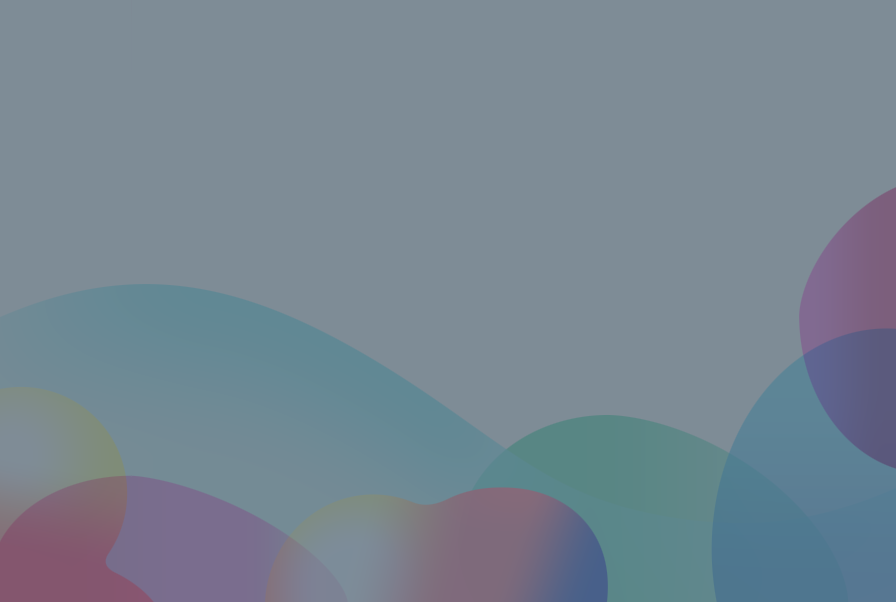
This background is drawn by a Shadertoy shader. Its source:

```glsl
// Muted grey backdrop with translucent waves and soft gradient blobs along the lower edge.

// Superellipse field: negative inside, zero on the outline.
float egg(vec2 d, vec2 radius, float power) {
    vec2 q = pow(abs(d / radius), vec2(power));
    return q.x + q.y - 1.0;
}

// Smooth union of two fields.
float blend(float a, float b, float k) {
    float h = max(k - abs(a - b), 0.0) / k;
    return min(a, b) - 0.25 * k * h * h;
}

// Antialiased coverage of a field.
float cover(float f) {
    return clamp(0.5 - f / max(fwidth(f), 1e-5), 0.0, 1.0);
}

// Hill with a round left flank and a long, straighter right flank.
float hill(vec2 d, vec2 left, float lift, vec2 right, float power) {
    float roundSide = egg(d - vec2(0.0, lift), left, 2.0);
    float longSide = egg(d, right, power);
    return d.x < 0.0 ? roundSide : longSide;
}

void mainImage(out vec4 fragColor, in vec2 fragCoord) {
    // Canvas spans 7.68 by 5.15 units.
    vec2 p = fragCoord / iResolution.xy * vec2(7.68, 5.15);
    vec3 color = vec3(0.495, 0.549, 0.588);

    // Green hill
    float green = hill(p - vec2(5.21, 0.0), vec2(1.28, 1.1), 0.5, vec2(2.06, 1.6), 1.68);
    vec3 greenTone = mix(vec3(0.31, 0.52, 0.50), vec3(0.38, 0.53, 0.54), smoothstep(5.0, 6.8, p.x));
    color = mix(color, greenTone, 0.8 * cover(green));

    // Long teal wave, strongest along its crest
    float crest = 1.70 + 1.02 * cos((p.x - 1.25) * 0.61) - 0.1 * exp(-1.2 * pow(p.x - 4.8, 2.0));
    float depth = crest - p.y;
    float strength = mix(0.85, 0.3, smoothstep(0.0, 1.5, depth)) * smoothstep(-1.5, 1.8, p.x);
    strength *= mix(1.0, 0.45, smoothstep(3.6, 5.2, p.x));
    color = mix(color, vec3(0.36, 0.53, 0.58), strength * cover(-depth));

    // Blue disc on the right
    float disc = egg(p - vec2(7.6, 0.45), vec2(1.5, 1.89), 2.0);
    vec3 discTone = mix(vec3(0.25, 0.41, 0.56), vec3(0.27, 0.50, 0.59), smoothstep(0.0, 1.9, p.y));
    color = mix(color, discTone, 0.58 * cover(disc));

    // Purple tint at the right edge
    vec2 d = p - vec2(7.95, 2.45);
    float petal = d.y > 0.0 ? egg(d, vec2(1.1, 1.17), 1.65) : egg(d, vec2(1.1, 1.35), 2.0);
    vec3 petalTint = mix(vec3(1.02, 0.76, 0.97), vec3(0.98, 0.68, 0.83), smoothstep(6.9, 7.6, p.x));
    color *= mix(vec3(1.0), petalTint, cover(petal));

    // Left blob: grey core, olive rim, rose base
    float bulb = egg(p - vec2(0.18, 0.93), vec2(0.91), 2.0);
    float foot = egg(p - vec2(0.3, -0.35), vec2(1.15, 0.75), 2.0);
    float rim = smoothstep(0.1, 0.95, length(p - vec2(0.1, 1.25)));
    vec3 bulbTone = mix(vec3(0.50, 0.55, 0.59), vec3(0.50, 0.55, 0.46), rim);
    bulbTone = mix(vec3(0.52, 0.42, 0.46), bulbTone, smoothstep(0.4, 1.3, p.y + 0.2 * p.x));
    color = mix(color, bulbTone, 0.92 * cover(blend(bulb, foot, 0.35)));

    // Middle blob: olive rim, grey, rose, then blue
    float leftLobe = egg(p - vec2(3.2, -0.05), vec2(0.93, 0.97), 2.0);
    float rightLobe = egg(p - vec2(4.3, 0.13), vec2(0.91, 0.85), 2.15);
    float oliveRim = smoothstep(0.35, 0.95, length(p - vec2(3.05, 0.1)));
    vec3 lobeTone = mix(vec3(0.49, 0.55, 0.60), vec3(0.50, 0.55, 0.48), oliveRim);
    lobeTone = mix(lobeTone, vec3(0.50, 0.41, 0.48), smoothstep(2.9, 3.9, p.x - 0.25 * p.y));
    lobeTone = mix(lobeTone, vec3(0.55, 0.41, 0.47), 0.6 * smoothstep(0.5, 1.0, p.y) * smoothstep(3.6, 4.4, p.x));
    lobeTone = mix(lobeTone, vec3(0.28, 0.37, 0.54), smoothstep(4.3, 5.15, p.x - 0.35 * (p.y - 0.3)));
    color = mix(color, lobeTone, 0.95 * cover(blend(leftLobe, rightLobe, 0.4)));

    // Purple hill tinting the lower left
    float dune = hill(p - vec2(1.12, 0.0), vec2(1.2, 0.88), 0.2, vec2(1.86, 1.08), 1.5);
    vec3 duneTint = mix(vec3(1.0, 0.78, 0.92), vec3(1.05, 0.79, 0.95), smoothstep(0.6, 1.6, p.x));
    duneTint = mix(duneTint, vec3(1.0, 0.93, 0.97), smoothstep(2.1, 2.8, p.x));
    color *= mix(vec3(1.0), duneTint, cover(dune));

    fragColor = vec4(color, 1.0);
}
```
